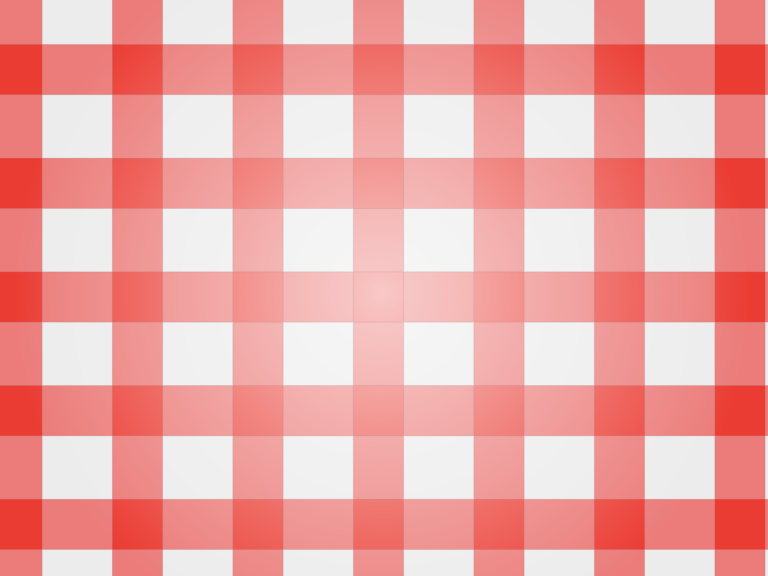
Give the GLSL for this pattern, as a Shadertoy shader.

```glsl
// Red and white gingham cloth: two crossing sets of translucent stripes.
// Each set is a repeated band distance; the overlap picks a deeper red, and
// a soft radial glow fades both reds toward pale pink near the centre.

const vec2 STRIPE_PERIOD = vec2(0.2092, 0.1974);  // in canvas heights
const vec2 STRIPE_CENTRE = vec2(0.6571, 0.4844);
const float STRIPE_WIDTH = 0.0874;
const float SEAM_WIDTH = 0.0016;
const float SEAM_STRENGTH = 0.22;
const vec2 GLOW_CENTRE = vec2(0.663, 0.492);
const float GLOW_RADIUS = 0.64;

const vec3 CLOTH_PALE = vec3(0.967, 0.965, 0.965);
const vec3 CLOTH_EDGE = vec3(0.928, 0.925, 0.925);
const vec3 STRIPE_PALE = vec3(0.970, 0.800, 0.795);
const vec3 STRIPE_EDGE = vec3(0.920, 0.485, 0.475);
const vec3 CROSS_PALE = vec3(0.972, 0.785, 0.780);
const vec3 CROSS_EDGE = vec3(0.920, 0.235, 0.200);
const vec3 SEAM_COLOUR = vec3(0.62, 0.50, 0.50);

// Signed distance to the nearest stripe on each axis, negative inside
vec2 stripeDistance(vec2 p, vec2 period, vec2 centre, float width) {
    vec2 cell = fract((p - centre) / period + 0.5) - 0.5;
    return abs(cell * period) - 0.5 * width;
}

// Pixel coverage of the region where the distance is negative
vec2 coverage(vec2 dist, float pixel) {
    return clamp(0.5 - dist / pixel, 0.0, 1.0);
}

// Share of a pixel covered by a thin line along the stripe border
vec2 seamCoverage(vec2 dist, float width, float pixel) {
    float footprint = max(width, pixel);
    return coverage(abs(dist) - 0.5 * footprint, pixel) * width / footprint;
}

void mainImage(out vec4 fragColor, in vec2 fragCoord) {
    float pixel = 1.0 / iResolution.y;
    vec2 p = fragCoord * pixel;

    // Distance from the glow, 0 at its centre and 1 at the outer edge
    float falloff = min(length(p - GLOW_CENTRE) / GLOW_RADIUS, 1.0);
    vec3 cloth = mix(CLOTH_PALE, CLOTH_EDGE, falloff);
    vec3 stripe = mix(STRIPE_PALE, STRIPE_EDGE, falloff);
    vec3 crossing = mix(CROSS_PALE, CROSS_EDGE, falloff);

    // Weave the vertical and horizontal stripes
    vec2 dist = stripeDistance(p, STRIPE_PERIOD, STRIPE_CENTRE, STRIPE_WIDTH);
    vec2 band = coverage(dist, pixel);
    vec3 colour = mix(mix(cloth, stripe, band.x), mix(stripe, crossing, band.x), band.y);

    // Faint grey seams where stripes end
    vec2 seam = seamCoverage(dist, SEAM_WIDTH, pixel);
    colour = mix(colour, SEAM_COLOUR, SEAM_STRENGTH * max(seam.x, seam.y));

    fragColor = vec4(colour, 1.0);
}
```
